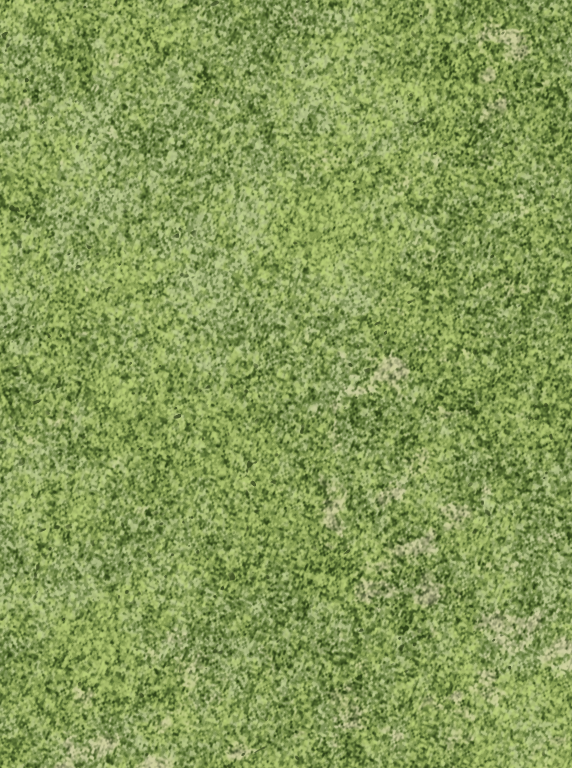
Reproduce this texture procedurally as a Shadertoy shader.

```glsl
// Sunlit mown lawn seen from above, with lush clumps, dry areas and straw patches.

const vec3 SHADOW = vec3(0.27, 0.36, 0.15);
const vec3 SHADE  = vec3(0.39, 0.49, 0.23);
const vec3 LUSH   = vec3(0.53, 0.62, 0.32);
const vec3 BRIGHT = vec3(0.64, 0.72, 0.41);
const vec3 DULL   = vec3(0.50, 0.58, 0.35);
const vec3 PALE   = vec3(0.66, 0.72, 0.50);
const vec3 STRAW  = vec3(0.75, 0.74, 0.59);

float hash(vec2 cell) {
    vec3 q = fract(cell.xyx * vec3(0.1031, 0.1030, 0.0973));
    q += dot(q, q.yzx + 33.33);
    return fract((q.x + q.y) * q.z);
}

// Value noise in 0..1
float noise(vec2 p) {
    vec2 cell = floor(p);
    vec2 f = fract(p);
    f = f * f * (3.0 - 2.0 * f);
    float low  = mix(hash(cell), hash(cell + vec2(1.0, 0.0)), f.x);
    float high = mix(hash(cell + vec2(0.0, 1.0)), hash(cell + vec2(1.0, 1.0)), f.x);
    return mix(low, high, f.y);
}

vec2 rotate(vec2 p, float angle) {
    float c = cos(angle), s = sin(angle);
    return vec2(c * p.x - s * p.y, s * p.x + c * p.y);
}

// Octaves turned against each other, centred on zero
float fbm(vec2 p, int octaves) {
    float sum = 0.0, weight = 0.5;
    for (int i = 0; i < octaves; i++) {
        sum += weight * (noise(p) - 0.5);
        p = rotate(p, 0.65) * 2.03 + 17.3;
        weight *= 0.55;
    }
    return sum;
}

// Fine speckle of blade tips: turned grains, slightly longer than wide
float speckle(vec2 p, float density, float angle) {
    return noise(rotate(p, angle) * vec2(1.12, 0.9) * density + 41.0) - 0.5;
}

// Colour for a tone: about -2 is deep shadow, +1 is sunlit
vec3 grassColor(float tone, float dryness) {
    vec3 middle = mix(LUSH, DULL, dryness);
    vec3 light  = mix(BRIGHT, PALE, dryness);
    vec3 color = mix(SHADOW, SHADE, clamp(tone + 1.95, -0.7, 1.0));
    color = mix(color, middle, smoothstep(-1.05, -0.1, tone));
    color = mix(color, light, smoothstep(0.0, 1.1, tone));
    return color * (1.0 + 0.08 * clamp(tone - 1.0, 0.0, 1.5));
}

void mainImage(out vec4 fragColor, in vec2 fragCoord) {
    vec2 p = fragCoord / iResolution.y;

    // Uneven growth, from wide areas down to tufts
    vec2 warp = 0.012 * vec2(noise(p * 31.0), noise(p * 31.0 + 57.0));
    float areas = fbm(p * 5.0 + 3.7, 3);
    float clumps = fbm((p + warp) * 26.0 + 11.0, 3);

    // Fine grain of blade tips and the small shadows between them
    float grain = 2.5 * speckle(p + 0.2 * warp, 330.0, 0.4)
                + 2.0 * speckle(p + 5.0, 225.0, -0.5)
                + 1.2 * speckle(p + 0.3 * warp, 130.0, 0.9);
    float tone = 1.3 * grain + 1.75 * areas + 1.5 * clumps + 0.12;

    // Dry, greyer grass mingled with fresh yellow-green at every scale
    float dryField = 0.6 * fbm(p * 7.0 + 71.0, 3) + 0.6 * fbm(p * 38.0 + 19.0, 3)
                   + 0.3 * speckle(p + 2.0, 190.0, 0.2);
    float dryness = smoothstep(-0.16, 0.24, dryField);
    vec3 color = grassColor(tone, dryness);

    // Bare straw in small ragged patches, gathered in some areas
    float patches = fbm((p + warp) * vec2(25.0, 30.0) + 37.0, 4);
    float gathered = fbm(p * 4.0 + 93.0, 2);
    float straw = smoothstep(0.17, 0.42, patches + 0.5 * gathered + 0.045 * grain);
    color = mix(color, STRAW * (1.0 + 0.1 * clamp(tone, -2.0, 1.2)), 0.75 * straw);

    // Scattered dark gaps, ragged where two turned grains both run low
    float hollow = speckle(p + 3.0, 120.0, 0.3) + speckle(p + 7.0, 170.0, 1.1);
    float gaps = smoothstep(0.5, 0.75, hollow) * smoothstep(0.45, 0.7, noise(p * 21.0 + 7.0));
    color = mix(color, SHADOW * 0.75, 0.8 * gaps);

    fragColor = vec4(clamp(color, 0.0, 1.0), 1.0);
}
```
